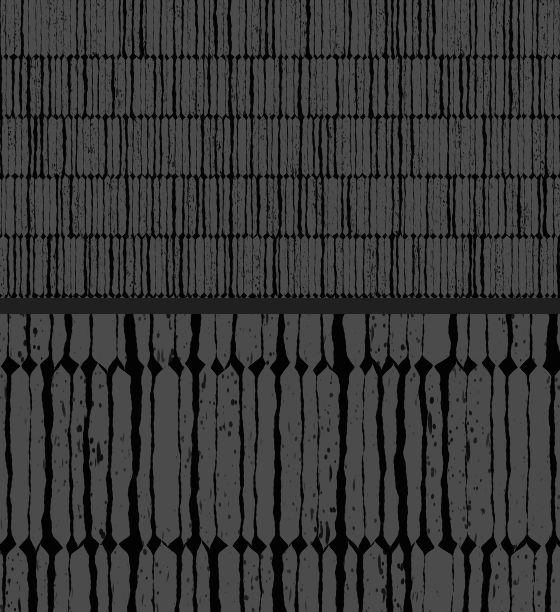
Top, the full canvas; bottom, a detail of the centre.
Write a Shadertoy shader that draws this pattern.

```glsl
const float ROW_HEIGHT = 0.2005;    // in canvas heights
const float ROW_OFFSET = 0.007;
const float SLATS_ACROSS = 80.0;
const float EDGE_JITTER = 0.45;     // the rest are in slat widths
const float EDGE_WOBBLE = 0.07;
const float EDGE_ROUGHNESS = 0.035;
const float GAP_MIN = 0.025;
const float GAP_MAX = 0.25;
const float TIP_LEAN = 0.35;
const float TIP_TAPER = 0.065;      // in row heights
const float TIP_OVERLAP = 0.035;
const vec2 FLECK_DENSITY = vec2(3.2, 17.0);   // cells per slat and row
const vec2 CRACK_DENSITY = vec2(2.3, 3.5);
const float FLECK_RADIUS = 0.38;
const float CRACK_RADIUS = 0.24;
const vec3 SLAT_COLOR = vec3(0.295);
const vec3 GAP_COLOR = vec3(0.012);

float hash(vec2 p) {
    vec3 q = fract(vec3(p.xyx) * 0.1031);
    q += dot(q, q.yzx + 33.33);
    return fract((q.x + q.y) * q.z);
}

float layeredSines(float t, float phase) {
    return 0.5 * sin(9.0 * t + phase)
         + 0.3 * sin(23.0 * t + 2.7 * phase)
         + 0.2 * sin(57.0 * t + 5.1 * phase);
}

// Centre line of the gap on the left of a slat
float gapCenter(vec2 id, float v) {
    float phase = 40.0 * hash(id + 17.0);
    return id.x + EDGE_JITTER * (hash(id) - 0.5)
         + EDGE_WOBBLE * layeredSines(0.6 * v, phase);
}

// Half width of that gap, rough on each side independently
float gapHalfWidth(vec2 id, float v, float side) {
    float size = hash(id + 53.0);
    float phase = 30.0 * hash(id + 91.0) + 11.0 * side;
    float width = mix(GAP_MIN, GAP_MAX, size * size);
    width *= 1.0 + 0.55 * layeredSines(0.8 * v, phase);
    return max(width + EDGE_ROUGHNESS * layeredSines(3.1 * v, phase + 4.0), 0.0);
}

// Coverage of one slat, with leaning, pointed ends
float slatCoverage(vec2 id, float x, float v, float pixel) {
    vec2 next = id + vec2(1.0, 0.0);
    float left = gapCenter(id, v) + gapHalfWidth(id, v, 0.0);
    float right = gapCenter(next, v) - gapHalfWidth(next, v, 1.0);
    float end = min(v, 1.0 - v);
    vec2 tip = id + vec2(131.0, v < 0.5 ? 7.0 : 71.0);
    float overlap = TIP_OVERLAP * (0.15 + hash(tip));
    float taper = 1.0 - smoothstep(-overlap, TIP_TAPER, end);
    float center = 0.5 * (left + right) + TIP_LEAN * taper * (hash(tip + 29.0) - 0.5);
    float halfWidth = 0.5 * (right - left) * (1.0 - taper);
    float inside = halfWidth - abs(x - center);
    return clamp(inside / pixel + 0.5, 0.0, 1.0) * step(-overlap, end);
}

// Cellular marks: a spot of random size in each stretched cell
float cellularMarks(vec2 p, float radius, float blur) {
    vec2 cell = floor(p);
    float mark = 0.0;
    for (int j = -1; j <= 1; j++)
    for (int i = -1; i <= 1; i++) {
        vec2 id = cell + vec2(i, j);
        vec2 point = id + vec2(hash(id + 211.0), hash(id + 307.0));
        float size = hash(id + 401.0);
        float r = radius * size * size;
        float spot = 1.0 - smoothstep(r - 0.5 * blur, r + 0.5 * blur, length(p - point));
        mark = max(mark, spot * smoothstep(0.25, 0.6, size));
    }
    return mark;
}

void mainImage(out vec4 fragColor, in vec2 fragCoord) {
    vec2 uv = fragCoord / iResolution.xy;
    float x = uv.x * SLATS_ACROSS;
    float y = (uv.y - ROW_OFFSET) / ROW_HEIGHT;
    float pixel = SLATS_ACROSS / iResolution.x;

    // Slats, with tips reaching into the neighbouring rows
    float slats = 0.0;
    for (int j = -1; j <= 1; j++) {
        float row = floor(y) + float(j);
        float rowCover = 0.0;
        for (int i = -1; i <= 1; i++) {
            vec2 id = vec2(floor(x) + float(i), row);
            rowCover += slatCoverage(id, x, y - row, pixel);
        }
        slats = max(slats, min(rowCover, 1.0));
    }

    // Patchy wear: short flecks and long cracks along the grain
    vec2 grain = vec2(x + 0.08 * layeredSines(y, 0.0), y);
    float patchy = 0.5 + 0.5 * layeredSines(0.12 * x, 3.0 * floor(y))
                 + 0.3 * layeredSines(0.5 * y, 0.7 * x);
    float wear = clamp(patchy, 0.15, 1.0);
    float flecks = cellularMarks(grain * FLECK_DENSITY, FLECK_RADIUS * wear,
                                 pixel * FLECK_DENSITY.x);
    float cracks = cellularMarks(grain * CRACK_DENSITY + 60.0, CRACK_RADIUS * wear,
                                 pixel * CRACK_DENSITY.x);
    slats *= 1.0 - 0.85 * max(flecks, cracks) * wear;

    fragColor = vec4(mix(GAP_COLOR, SLAT_COLOR, slats), 1.0);
}
```
